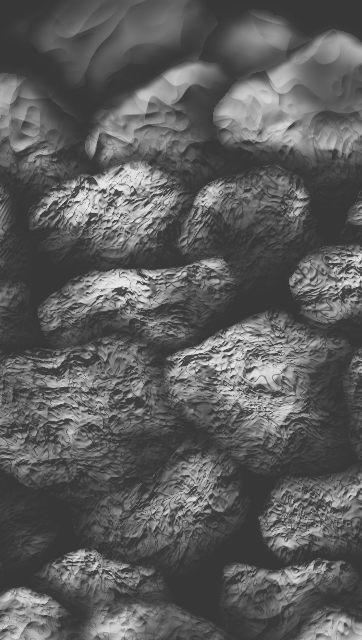
Reproduce this texture procedurally as a Shadertoy shader.

```glsl
// Heap of glossy black coal lumps in grey light, soft in the distance.
#define ROCK_RADIUS 0.27
#define ROW_GAP 0.25
#define COLUMN_GAP 0.50
#define FACETS 7
#define FACET_SHARPNESS 45.0
#define SHADOW_REACH 0.13
#define GRAIN_SCALE 7.0
#define GLOSS_GAIN 2.7
#define DARK_TONE 0.215
#define TONE_RANGE 0.70

const float TAU = 6.2831853;
const vec3 LIGHT_DIR = vec3(-0.17, 0.78, 0.60);

float hash(vec2 p) {
    return fract(sin(dot(p, vec2(127.1, 311.7))) * 43758.5453);
}

float noise(vec2 p) {
    vec2 cell = floor(p), f = fract(p);
    f = f * f * (3.0 - 2.0 * f);
    float low = mix(hash(cell), hash(cell + vec2(1, 0)), f.x);
    float high = mix(hash(cell + vec2(0, 1)), hash(cell + vec2(1, 1)), f.x);
    return mix(low, high, f.y);
}

vec2 noise2(vec2 p) {
    return vec2(noise(p), noise(p + 37.7)) - 0.5;
}

mat2 rotation(float angle) {
    float c = cos(angle), s = sin(angle);
    return mat2(c, s, -s, c);
}

// Ridged surface height; blur removes the finer octaves.
float crags(vec2 p, float blur) {
    float height = 0.0, amplitude = 0.5, frequency = GRAIN_SCALE;
    for (int i = 0; i < 5; i++) {
        float ridge = 1.0 - abs(2.0 * noise(p * frequency) - 1.0);
        float softness = 2.0 * frequency * blur;
        height += amplitude * ridge * exp(-softness * softness);
        p = rotation(0.9) * p + 5.3;
        frequency *= 1.9;
        amplitude *= 0.6;
    }
    return height;
}

// Faceted lump: x is the height above its outline, y the light it receives.
vec2 rock(vec2 p, float radius, vec2 seed) {
    float total = exp(-FACET_SHARPNESS * 0.14);
    float light = total * 0.62;
    for (int k = 0; k < FACETS; k++) {
        vec2 key = seed + float(k) * vec2(3.1, 7.7);
        float angle = (float(k) + 0.6 * hash(key)) * TAU / float(FACETS);
        vec2 dir = vec2(cos(angle), sin(angle));
        float slope = mix(0.55, 1.4, hash(key + 1.3));
        float reach = radius * mix(0.78, 1.12, hash(key + 2.6));
        float weight = exp(-FACET_SHARPNESS * (reach - dot(p, dir)) * slope);
        float lambert = max(dot(normalize(vec3(dir * slope, 1.0)), LIGHT_DIR), 0.06);
        light += weight * lambert * mix(0.7, 1.25, hash(key + 4.1));
        total += weight;
    }
    return vec2(-log(total) / FACET_SHARPNESS, light / total);
}

void mainImage(out vec4 fragColor, in vec2 fragCoord) {
    vec2 p = fragCoord / iResolution.x;
    float level = fragCoord.y / iResolution.y;
    float blur = 0.032 * smoothstep(0.66, 1.0, level)
               + 0.008 * smoothstep(0.16, 0.0, level);
    float edge = 0.005 + 1.1 * blur;

    // Rough outlines
    vec2 rough = p + 0.055 * noise2(p * 7.0) + 0.014 * noise2(p * 32.0);

    // Pile of lumps, rows stacked in shuffled order
    float light = 0.0;
    vec2 topSeed = vec2(0.0);
    for (int i = 0; i < 9; i++) {
        float row = mod(float(i) * 5.0, 9.0);
        for (int j = 0; j < 4; j++) {
            vec2 seed = vec2(float(j) + 1.0, row + 2.0);
            vec2 jitter = vec2(hash(seed), hash(seed + 9.2)) - 0.5;
            vec2 center = vec2((float(j) - 0.5 + 0.5 * mod(row, 2.0)) * COLUMN_GAP,
                               1.62 - row * ROW_GAP) + jitter * vec2(0.20, 0.12);
            vec2 local = (rough - center) * vec2(1.0, 1.25);
            if (dot(local, local) > 0.36) continue;
            float radius = ROCK_RADIUS * mix(0.72, 1.15, hash(seed + 5.5));
            vec2 lump = rock(rotation(0.8 * jitter.x) * local, radius, seed);
            float cover = smoothstep(-edge, edge, lump.x);
            float shadow = mix(0.12, 1.0, smoothstep(0.0, SHADOW_REACH, -lump.x));
            float rim = mix(0.3, 1.0, smoothstep(0.0, 0.035, lump.x));
            light = mix(light * shadow, lump.y * rim, cover);
            if (cover > 0.5) topSeed = seed;
        }
    }

    // Mineral grain, turned differently on every lump
    vec2 grain = rotation(TAU * hash(topSeed)) * p * vec2(1.0, 1.25) + topSeed * 3.7;
    grain += 0.045 * noise2(grain * 11.0);
    vec2 lightStep = rotation(TAU * hash(topSeed)) * vec2(-0.0015, 0.0038);
    float slope = (crags(grain, blur) - crags(grain + lightStep, blur)) / 0.004;
    float relief = max(0.5 + 0.05 * slope, 0.04);

    // Dark cracks and patches of gloss
    float seam = abs(noise(grain * 24.0 + 2.0 * noise2(grain * 45.0)) - 0.5);
    float crack = mix(0.25, 1.0, smoothstep(0.0, 0.10, seam));
    crack = mix(crack, 0.8, min(blur * 60.0, 1.0));
    float gloss = mix(0.25, 1.35, smoothstep(0.2, 0.8, noise(grain * 5.0 + 8.0)));

    float shine = light * relief * crack * gloss * GLOSS_GAIN;
    shine *= 1.0 - 0.75 * smoothstep(0.93, 1.0, level);
    float tone = DARK_TONE + TONE_RANGE * (1.0 - exp(-shine));
    fragColor = vec4(vec3(tone), 1.0);
}
```
